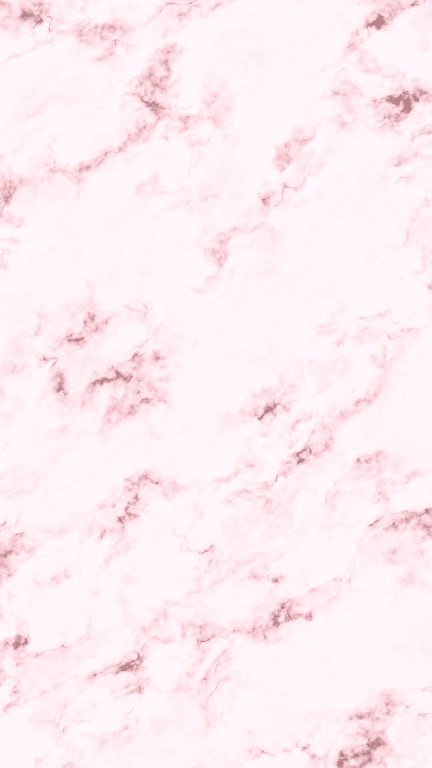
A Shadertoy shader for this texture:

```glsl
// Pale pink marble: calm white stone crossed by diagonal blush bands.
// Warped gradient noise bends the bands, mottles them and breaks up
// the thin dark veins and flecks that run along them.

const float PI = 3.14159;

// Colours, from bare stone to the darkest vein
const vec3 CALM  = vec3(1.00, 0.970, 0.984);
const vec3 BLUSH = vec3(0.995, 0.92, 0.94);
const vec3 ROSE  = vec3(0.99, 0.855, 0.885);
const vec3 DEEP  = vec3(0.95, 0.765, 0.795);
const vec3 EMBER = vec3(0.72, 0.52, 0.54);

// Layout, in canvas widths
const float BAND_ANGLE   = 0.62;
const float BAND_SPACING = 0.42;
const float BAND_OFFSET  = 0.30;
const float BAND_WIDTH   = 0.38;
const vec2  STRETCH      = vec2(0.7, 1.25);
const float WARP         = 0.06;

// Strengths
const float MOTTLE_TONE = 0.80;
const float CLOUD_TONE  = 0.30;
const float VEIN_TONE   = 0.85;
const float HAIR_TONE   = 0.60;
const float FLECK_TONE  = 0.55;
const float GRAIN       = 0.90;

float hash(vec2 cell) {
    vec3 h = fract(vec3(cell.xyx) * 0.1031);
    h += dot(h, h.yzx + 33.33);
    return fract((h.x + h.y) * h.z);
}

// Dot product of a random unit gradient with the offset from its corner
float corner(vec2 cell, vec2 offset) {
    float angle = 2.0 * PI * hash(cell);
    return dot(vec2(cos(angle), sin(angle)), offset);
}

float gradientNoise(vec2 p) {
    vec2 cell = floor(p), f = p - cell;
    vec2 u = f * f * f * (f * (f * 6.0 - 15.0) + 10.0);
    vec2 e = vec2(1.0, 0.0);
    float low  = mix(corner(cell, f), corner(cell + e.xy, f - e.xy), u.x);
    float high = mix(corner(cell + e.yx, f - e.yx), corner(cell + e.xx, f - e.xx), u.x);
    return mix(low, high, u.y);
}

float fbm(vec2 p) {
    const mat2 TURN = mat2(0.8, 0.6, -0.6, 0.8);
    float sum = 0.0, amplitude = 1.0;
    for (int octave = 0; octave < 5; octave++) {
        sum += amplitude * gradientNoise(p);
        p = TURN * p * 2.03 + 11.7;
        amplitude *= 0.56;
    }
    return sum;
}

// Soft line along the zero contour of a field
float crease(float field, float width) {
    return exp(-abs(field) / width);
}

vec3 marbleRamp(float tone) {
    vec3 colour = mix(CALM, BLUSH, clamp(tone * 3.0, 0.0, 1.0));
    colour = mix(colour, ROSE, clamp(tone * 3.0 - 1.0, 0.0, 1.0));
    colour = mix(colour, DEEP, clamp(tone * 3.0 - 2.0, 0.0, 1.0));
    return mix(colour, EMBER, clamp(tone * 1.6 - 1.6, 0.0, 1.0));
}

void mainImage(out vec4 fragColor, in vec2 fragCoord) {
    vec2 p = fragCoord / iResolution.x;

    // Warped coordinates: x along the bands, y across them
    vec2 q = p + WARP * vec2(fbm(p * 4.0 + 3.1), fbm(p * 4.0 + 47.3));
    float c = cos(BAND_ANGLE), s = sin(BAND_ANGLE);
    vec2 flow = vec2(c * q.x + s * q.y, c * q.y - s * q.x);
    vec2 grainFlow = flow * STRETCH;

    // Broad bands with wandering, uneven edges
    float wave = 0.3 * sin(PI * (flow.y - BAND_OFFSET) / BAND_SPACING);
    float bandField = wave + 0.7 * fbm(grainFlow * 2.6 + 5.0);
    float band = 1.0 - smoothstep(0.04, BAND_WIDTH, abs(bandField));

    // Torn patches inside the bands, faint clouds everywhere
    float mottle = smoothstep(-0.12, 0.42, fbm(grainFlow * 7.0 + 21.0));
    float cloud = smoothstep(0.0, 0.4, fbm(grainFlow * 9.0 + 63.0));

    // Thin veins and hairs, broken into stretches
    float breakup = smoothstep(-0.08, 0.2, gradientNoise(grainFlow * 8.0 + 31.0));
    float vein = crease(fbm(grainFlow * 4.5 + 77.0), 0.045) * breakup;
    float hair = crease(fbm(grainFlow * 9.0 + 91.0), 0.07)
               * smoothstep(-0.05, 0.25, gradientNoise(grainFlow * 11.0 + 53.0));
    float reach = mix(0.2, 1.0, band);

    // Small dark flecks gathered in the densest patches
    float fleck = smoothstep(0.12, 0.4, fbm(grainFlow * 30.0 + 14.0)) * mottle * band;

    // Combine, then roughen the coloured parts
    float tone = MOTTLE_TONE * band * mottle + CLOUD_TONE * cloud * mix(0.35, 1.0, band);
    tone += reach * (VEIN_TONE * vein + HAIR_TONE * hair) + FLECK_TONE * fleck * breakup;
    tone *= max(0.0, 1.0 + GRAIN * fbm(p * 45.0));

    fragColor = vec4(marbleRamp(tone), 1.0);
}
```
